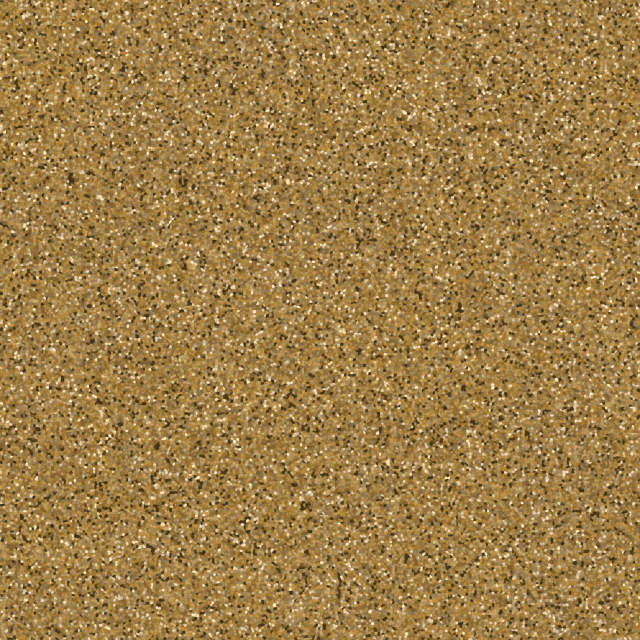
A WebGL 1 fragment shader for this texture:

```glsl
precision highp float;

uniform vec2 u_resolution;

const float GRAINS_ACROSS = 250.0;
const float EDGE_SHARPNESS = 6.0;

const vec3 GOLD = vec3(0.67, 0.51, 0.225);
const vec3 TAN = vec3(0.71, 0.585, 0.37);
const vec3 BROWN = vec3(0.54, 0.405, 0.19);
const vec3 DRAB = vec3(0.58, 0.48, 0.32);
const vec3 DARK = vec3(0.27, 0.205, 0.09);
const vec3 QUARTZ = vec3(0.91, 0.82, 0.67);

vec3 hash3(vec2 p) {
  vec3 q = fract(vec3(p.xyx) * vec3(0.1031, 0.1030, 0.0973));
  q += dot(q, q.yxz + 33.33);
  return fract((q.xxy + q.yzz) * q.zyx);
}

float cornerSlope(vec2 corner, vec2 offset) {
  float angle = 6.28318 * hash3(corner + 17.0).x;
  return dot(vec2(cos(angle), sin(angle)), offset);
}

float gradientNoise(vec2 p) {
  vec2 i = floor(p);
  vec2 f = p - i;
  vec2 u = f * f * f * (f * (f * 6.0 - 15.0) + 10.0);
  vec2 e = vec2(1.0, 0.0);
  float low = mix(cornerSlope(i, f), cornerSlope(i + e, f - e), u.x);
  float high = mix(cornerSlope(i + e.yx, f - e.yx), cornerSlope(i + 1.0, f - 1.0), u.x);
  return mix(low, high, u.y);
}

// Picks a mineral by its share of the sand, then varies its brightness.
vec3 grainColor(float pick, float tone) {
  vec3 color = GOLD;
  color = mix(color, TAN, step(0.28, pick));
  color = mix(color, BROWN, step(0.52, pick));
  color = mix(color, DRAB, step(0.71, pick));
  color = mix(color, DARK, step(0.85, pick));
  color = mix(color, QUARTZ, step(0.93, pick));
  return color * mix(0.88, 1.12, tone);
}

// Blends jittered cells softly, with slightly darker gaps between the grains.
vec3 sandGrains(vec2 p) {
  vec2 cell = floor(p);
  vec3 sum = vec3(0.0);
  float total = 0.0;
  float nearest = 4.0;
  for (int y = -1; y <= 1; y++) {
    for (int x = -1; x <= 1; x++) {
      vec2 id = cell + vec2(float(x), float(y));
      vec2 center = id + 0.5 + 0.8 * (hash3(id + 71.0).xy - 0.5);
      vec3 traits = hash3(id + 203.0);
      vec2 away = p - center;
      float d2 = dot(away, away);
      float weight = exp(-EDGE_SHARPNESS * d2);
      sum += weight * grainColor(traits.x, traits.y);
      total += weight;
      nearest = min(nearest, d2);
    }
  }
  float gap = smoothstep(0.2, 0.8, sqrt(nearest));
  return sum / total * mix(1.03, 0.92, gap);
}

void main() {
  vec2 uv = gl_FragCoord.xy / min(u_resolution.x, u_resolution.y);

  // Slight warping keeps the grains from lining up in rows.
  vec2 warp = vec2(gradientNoise(uv * 60.0), gradientNoise(uv * 60.0 + 90.0));
  vec3 color = sandGrains(uv * GRAINS_ACROSS + 0.7 * warp);

  // Fine relief and faint broad patches of brightness and warmth.
  float relief = gradientNoise(uv * 190.0 + 31.0);
  float patches = gradientNoise(uv * 5.0 + 7.0) + 0.6 * gradientNoise(uv * 17.0 + 3.0);
  float warmth = gradientNoise(uv * 4.0 + 53.0);
  color *= 1.0 + 0.06 * relief + 0.03 * patches;
  color *= 1.0 + warmth * vec3(0.01, 0.0, -0.06);

  gl_FragColor = vec4(clamp(color, 0.0, 1.0), 1.0);
}
```
